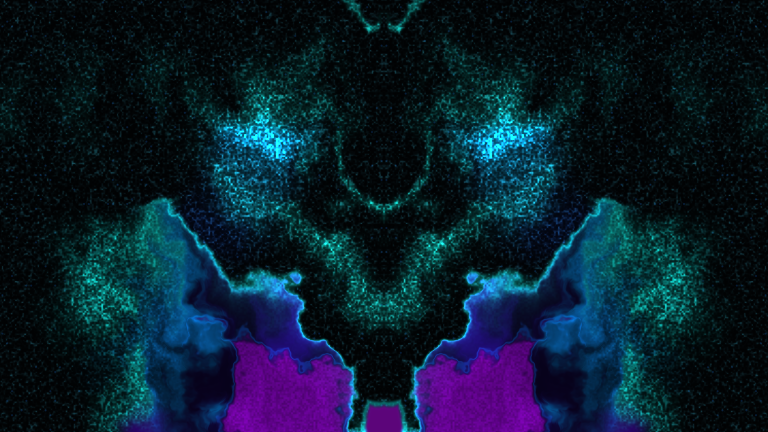
Reproduce this background procedurally as a WebGL 2 fragment shader.

```glsl
#version 300 es
precision highp float;

uniform vec2 u_resolution;
out vec4 fragColor;

float hash(vec2 p) {
    vec3 h = fract(p.xyx * vec3(0.1031, 0.1030, 0.0973));
    h += dot(h, h.yzx + 33.33);
    return fract((h.x + h.y) * h.z);
}

float noise(vec2 p) {
    vec2 i = floor(p), f = fract(p);
    f = f * f * (3.0 - 2.0 * f);
    return mix(mix(hash(i), hash(i + vec2(1, 0)), f.x),
               mix(hash(i + vec2(0, 1)), hash(i + vec2(1, 1)), f.x), f.y);
}

float fbm(vec2 p) {
    float sum = 0.0, amplitude = 0.52;
    for (int i = 0; i < 5; i++) {
        sum += amplitude * noise(p);
        p = mat2(1.6, 1.2, -1.2, 1.6) * p + 7.3;
        amplitude *= 0.5;
    }
    return sum;
}

// Soft stroke from a to b
float glow(vec2 p, vec2 a, vec2 b, float width) {
    vec2 d = b - a;
    float t = clamp(dot(p - a, d) / dot(d, d), 0.0, 1.0);
    vec2 r = (p - a - d * t) / width;
    return exp(-dot(r, r));
}

// Density of the drifting V-shaped clouds
float cloudDensity(vec2 p) {
    float c = 0.95 * glow(p, vec2(0.30, 0.68), vec2(0.19, 0.76), 0.085);
    c += 0.55 * glow(p, vec2(0.19, 0.60), vec2(0.28, 0.68), 0.05);
    c += 0.65 * glow(p, vec2(0.36, 0.57), vec2(0.14, 0.38), 0.035);
    c += 0.75 * glow(p, vec2(0.15, 0.39), vec2(0.0, 0.265), 0.038);
    c += 0.60 * glow(p, vec2(0.13, 0.69), vec2(0.08, 0.54), 0.012);
    c += 0.85 * glow(p, vec2(0.085, 0.505), vec2(0.05, 0.51), 0.024);
    c += 0.80 * glow(p, vec2(0.05, 0.495), vec2(0.0, 0.455), 0.017);
    c += 0.40 * glow(p, vec2(0.35, 0.72), vec2(0.55, 0.79), 0.05);
    c += 0.16 * glow(p, vec2(0.55, 0.76), vec2(0.85, 0.77), 0.09);
    return c;
}

void main() {
    vec2 p = gl_FragCoord.xy / u_resolution.y;
    p.x = abs(p.x - 0.5 * u_resolution.x / u_resolution.y);

    // Turbulence and fine dust
    vec2 warp = vec2(fbm(p * 8.0), fbm(p * 8.0 + 19.0)) - 0.5;
    vec2 q = p + 0.17 * warp;
    float wisps = fbm(mat2(14.0, 3.0, -5.0, 6.0) * q + 3.0);
    float grain = noise(p * 230.0);
    float dust = grain * noise(p * 190.0 + 41.0) * 2.2;

    // Dark sky with sparse dust and blue haze
    vec3 color = vec3(0.004, 0.008, 0.012) + vec3(0.02, 0.06, 0.07) * dust * dust;
    color += vec3(0.01, 0.03, 0.11) * glow(q, vec2(0.39, 0.47), vec2(0.29, 0.62), 0.09) * (0.4 + dust);
    vec2 cell = floor(p * 90.0);
    vec2 starOffset = fract(p * 90.0) - 0.5;
    float star = step(0.94, hash(cell + 5.0)) * smoothstep(0.35, 0.05, length(starOffset));
    color += vec3(0.02, 0.10, 0.20) * star;

    // Upper clouds
    float cloud = cloudDensity(q) * smoothstep(0.2, 0.65, wisps);
    float blueHeart = glow(q, vec2(0.35, 0.68), vec2(0.26, 0.66), 0.06);
    vec3 cloudColor = mix(vec3(0.03, 0.40, 0.37), vec3(0.03, 0.44, 0.58), blueHeart);
    color += cloudColor * cloud * (0.45 + 1.1 * dust);

    // Small pendant at the top
    float pendant = glow(q, vec2(0.09, 1.01), vec2(0.03, 0.935), 0.009)
                  + glow(q, vec2(0.03, 0.935), vec2(0.0, 0.945), 0.009);
    color += vec3(0.03, 0.36, 0.34) * pendant * (0.5 + grain);

    // Stepped ridge of the lower nebula
    float ridge = 0.01 + 1.8 * clamp(q.x - 0.04, 0.0, 0.18)
                + 1.5 * clamp(q.x - 0.35, 0.0, 0.14) - 0.06 * smoothstep(0.49, 0.54, q.x);
    float depth = 0.55 * (ridge - q.y);
    float softness = mix(0.006, 0.09, smoothstep(0.45, 0.75, q.x));
    float outer = q.x - 0.66 - 0.28 * q.y;
    float body = smoothstep(0.0, softness, depth) * (1.0 - smoothstep(-0.13, 0.07, outer));

    // Indigo, blue and teal from the inside outward
    float band = q.x + 0.5 * (wisps - 0.5);
    vec3 gas = mix(vec3(0.08, 0.025, 0.30), vec3(0.02, 0.27, 0.48), smoothstep(0.29, 0.39, band));
    gas = mix(gas, vec3(0.02, 0.27, 0.26), smoothstep(0.45, 0.62, band + 0.25 * (q.y - 0.2)));
    gas *= mix(1.0, 0.35 + 1.1 * dust, smoothstep(0.4, 0.65, q.x));
    gas *= 0.35 + 1.3 * smoothstep(0.2, 0.75, wisps);
    gas = mix(gas, vec3(0.16, 0.02, 0.42), glow(q, vec2(0.50, 0.0), vec2(0.58, 0.02), 0.045));

    // Magenta core with a blue fringe
    vec2 m = p + 0.3 * warp;
    float core = min(min(0.95 * (m.x - 0.03), 0.21) - m.y, 0.34 + 0.4 * m.y - m.x);
    vec3 magenta = vec3(0.40, 0.01, 0.58) * (0.65 + 0.7 * wisps) * (0.85 + 0.3 * grain);
    gas = mix(gas, magenta, smoothstep(0.0, 0.025, core));
    gas += vec3(0.01, 0.12, 0.25) * exp(-pow(core / 0.006, 2.0));
    color = mix(color, gas, body);

    // Luminous rim
    float rimFade = 1.0 - smoothstep(0.47, 0.60, q.x);
    float rim = exp(-pow((depth - 0.004) / 0.007, 2.0)) + 0.45 * body * exp(-depth / 0.025);
    color += vec3(0.03, 0.46, 0.44) * rim * rimFade * (0.7 + 0.5 * grain);

    // Central arch
    vec2 a = p + 0.05 * warp;
    float arch = max(a.x - 0.032, a.y - 0.06);
    color = mix(color, vec3(0.36, 0.02, 0.48), 1.0 - smoothstep(-0.012, 0.0, arch));
    color += vec3(0.03, 0.38, 0.38) * exp(-pow(arch / 0.006, 2.0));

    fragColor = vec4(color, 1.0);
}
```
